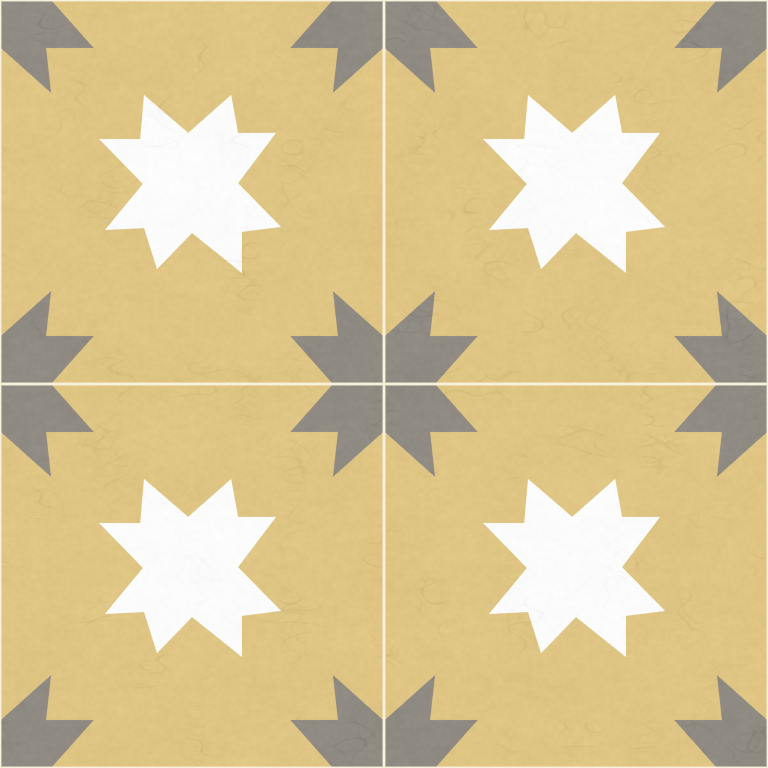
Give the GLSL for this pattern, as a WebGL 1 fragment shader.

```glsl
precision highp float;

// Two by two cement tiles in ochre with a slightly uneven white eight-point star
// in each, and grey stars centred on the tile corners under thin cream joints.
// Stars are polygon distances; wear is wrapped gradient noise over the canvas.

uniform vec2 u_resolution;

// Random unit gradient of a lattice cell, wrapped to a whole period
vec2 cellGradient(vec2 cell, vec2 period) {
  cell = mod(cell, period);
  float angle = 6.2832 * fract(sin(dot(cell, vec2(127.1, 311.7))) * 4375.85);
  return vec2(cos(angle), sin(angle));
}

float gradientNoise(vec2 uv, vec2 period) {
  vec2 p = uv * period;
  vec2 i = floor(p);
  vec2 f = p - i;
  vec2 s = f * f * f * (f * (f * 6.0 - 15.0) + 10.0);
  vec2 e = vec2(1.0, 0.0);
  float a = dot(cellGradient(i, period), f);
  float b = dot(cellGradient(i + e.xy, period), f - e.xy);
  float c = dot(cellGradient(i + e.yx, period), f - e.yx);
  float d = dot(cellGradient(i + e.xx, period), f - e.xx);
  return mix(mix(a, b, s.x), mix(c, d, s.x), s.y);
}

// Adds one outline edge: x holds squared distance, y the inside/outside sign
void addEdge(vec2 p, vec2 a, vec2 b, inout vec2 outline) {
  vec2 e = b - a;
  vec2 w = p - a;
  vec2 toEdge = w - e * clamp(dot(w, e) / dot(e, e), 0.0, 1.0);
  outline.x = min(outline.x, dot(toEdge, toEdge));
  bool spans = (a.y > p.y) != (b.y > p.y);
  if (spans && w.x * abs(e.y) < e.x * w.y * sign(e.y)) outline.y = -outline.y;
}

// Two neighbouring points of a star: notch, tip, notch, tip, notch
void addQuarter(vec2 p, vec2 start, vec2 tipA, vec2 notch, vec2 tipB, vec2 end,
                inout vec2 outline) {
  addEdge(p, start, tipA, outline);
  addEdge(p, tipA, notch, outline);
  addEdge(p, notch, tipB, outline);
  addEdge(p, tipB, end, outline);
}

float signedDistance(vec2 outline) {
  return sqrt(outline.x) * outline.y;
}

// Hand-cut star, in hundredths of a tile from the tile centre
float centreStar(vec2 p) {
  vec2 top = vec2(-1.0, 15.4);
  vec2 right = vec2(12.0, 2.3);
  vec2 bottom = vec2(0.0, -10.7);
  vec2 left = vec2(-12.8, 2.1);
  vec2 outline = vec2(1e5, 1.0);
  addQuarter(p, top, vec2(10.2, 25.3), vec2(12.0, 15.4), vec2(21.9, 15.4), right, outline);
  addQuarter(p, right, vec2(23.2, -9.1), vec2(13.0, -10.4), vec2(13.0, -21.1), bottom, outline);
  addQuarter(p, bottom, vec2(-9.1, -20.1), vec2(-12.5, -9.4), vec2(-22.7, -9.9), left, outline);
  addQuarter(p, left, vec2(-24.2, 13.8), vec2(-13.5, 13.8), vec2(-12.5, 25.3), top, outline);
  return signedDistance(outline);
}

// Corner star, mirrored across both joints; p is measured from the corner
float cornerStar(vec2 p) {
  vec2 outline = vec2(1e5, 1.0);
  addQuarter(abs(p), vec2(0.0, 12.3), vec2(13.3, 24.2), vec2(12.0, 12.5),
             vec2(24.4, 12.5), vec2(13.3, 0.0), outline);
  return signedDistance(outline);
}

float cover(float dist, float pixel) {
  return 1.0 - smoothstep(-0.7 * pixel, 0.7 * pixel, dist);
}

// Faint broken hairlines that follow the zero level of the noise
float scratches(vec2 uv, vec2 period) {
  float hair = 1.0 - smoothstep(0.0, 0.06, abs(gradientNoise(uv, period)));
  return hair * smoothstep(0.08, 0.4, gradientNoise(uv.yx, vec2(13.0, 17.0)));
}

void main() {
  vec2 uv = gl_FragCoord.xy / u_resolution;
  vec2 tile = fract(uv * 2.0);
  vec2 fromCentre = (tile - 0.5) * 100.0;
  vec2 fromCorner = (fract(tile + 0.5) - 0.5) * 100.0;
  float pixel = 200.0 / min(u_resolution.x, u_resolution.y);

  // Flat tile colours
  vec3 color = vec3(0.875, 0.772, 0.515);
  color = mix(color, vec3(0.56, 0.54, 0.51), cover(cornerStar(fromCorner), pixel));
  float white = cover(centreStar(fromCentre), pixel);
  color = mix(color, vec3(0.985), white);

  // Cloudy tone, fine grain and scratches, weaker on the white
  float wear = 0.012 * gradientNoise(uv, vec2(11.0, 15.0))
             + 0.014 * gradientNoise(uv, vec2(53.0, 71.0))
             + 0.016 * gradientNoise(uv, vec2(150.0, 170.0))
             - 0.03 * scratches(uv, vec2(19.0, 37.0))
             - 0.02 * scratches(uv, vec2(31.0, 47.0));
  color += wear * mix(1.0, 0.6, white);

  // Joints between tiles
  float joint = min(abs(fromCorner.x), abs(fromCorner.y)) - 0.38;
  color = mix(color, vec3(0.97, 0.94, 0.86), cover(joint, pixel));

  gl_FragColor = vec4(color, 1.0);
}
```
